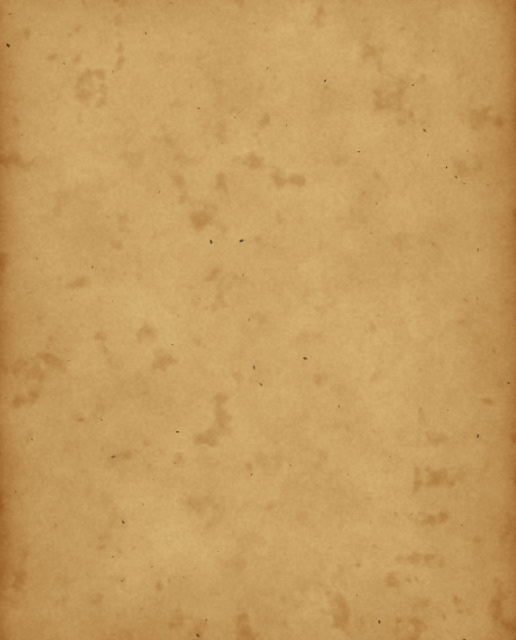
This texture is drawn by a WebGL 2 fragment shader. Its source:

```glsl
#version 300 es
precision highp float;
// Aged parchment: mottled tan paper with worn edges, soft foxing and dark specks.

uniform vec2 u_resolution;
out vec4 fragColor;

const vec3 PALE_PAPER = vec3(0.822, 0.680, 0.442);
const vec3 BROWN_PAPER = vec3(0.652, 0.443, 0.212);
const vec3 SPECK_INK = vec3(0.24, 0.14, 0.06);

vec3 hash3(vec2 cell) {
    vec3 q = fract(cell.xyx * vec3(0.1031, 0.1030, 0.0973));
    q += dot(q, q.yxz + 33.33);
    return fract((q.xxy + q.yzz) * q.zyx);
}

float valueNoise(vec2 p) {
    vec2 cell = floor(p);
    vec2 f = fract(p);
    f = f * f * (3.0 - 2.0 * f);
    float low = mix(hash3(cell).x, hash3(cell + vec2(1, 0)).x, f.x);
    float high = mix(hash3(cell + vec2(0, 1)).x, hash3(cell + vec2(1, 1)).x, f.x);
    return mix(low, high, f.y);
}

// Layered noise, normalised to 0..1; each layer is turned to hide the lattice.
float clouds(vec2 p, int layers, float gain) {
    float sum = 0.0, total = 0.0, weight = 1.0;
    for (int i = 0; i < layers; i++) {
        sum += weight * valueNoise(p);
        total += weight;
        weight *= gain;
        p = mat2(1.6, 1.2, -1.2, 1.6) * p + 17.3;
    }
    return sum / total;
}

// Cellular scatter of slightly oval spots; radius and softness in canvas heights.
float spots(vec2 p, float density, float chance, float radius, float softness) {
    vec2 home = floor(p * density);
    float cover = 0.0;
    for (int y = -1; y <= 1; y++) {
        for (int x = -1; x <= 1; x++) {
            vec2 cell = home + vec2(x, y);
            vec3 place = hash3(cell + density);
            vec3 look = hash3(cell + density + 71.0);
            vec2 offset = p - (cell + place.xy) / density;
            float angle = 6.2832 * look.x;
            vec2 axis = vec2(cos(angle), sin(angle));
            vec2 oval = vec2(dot(offset, axis), dot(offset, vec2(-axis.y, axis.x)));
            float dist = length(oval * vec2(0.75, 1.25));
            float size = radius * mix(0.5, 1.2, look.y);
            float spot = 1.0 - smoothstep(size - softness, size + softness, dist);
            cover = max(cover, spot * step(place.z, chance) * mix(0.35, 1.0, look.z));
        }
    }
    return cover;
}

// Browning that gathers along the borders, strongest at the two sides.
float edgeWear(vec2 uv, float unevenness) {
    vec2 inset = min(uv, 1.0 - uv);
    float sides = 0.52 * exp(-inset.x / 0.028) + 0.16 * exp(-inset.x / 0.10);
    float ends = 0.18 * exp(-inset.y / 0.035);
    return (sides + ends) * mix(0.55, 1.45, unevenness);
}

void main() {
    vec2 uv = gl_FragCoord.xy / u_resolution;
    vec2 p = gl_FragCoord.xy / u_resolution.y;
    float pixel = 1.0 / u_resolution.y;

    // Broad ageing: a pale heart, darker borders
    float reach = length((uv - vec2(0.48, 0.63)) * vec2(1.0, 0.85));
    float age = 0.13 + 0.42 * reach * reach;
    age += edgeWear(uv, clouds(p * 6.0 + 3.0, 3, 0.5));

    // Mottling in the pulp and small brown smudges
    age += 0.62 * (clouds(p * 8.0, 5, 0.72) - 0.5);
    float patches = smoothstep(0.3, 0.75, valueNoise(p * 7.0 + 40.0));
    float smudge = smoothstep(0.58, 0.85, clouds(p * 32.0 + 9.0, 3, 0.5));
    age += 0.38 * smudge * mix(0.35, 1.0, patches);

    // Soft foxing, denser towards the borders
    float foxing = spots(p, 14.0, 0.30, 0.006, 0.006);
    foxing = max(foxing, 0.8 * spots(p + 5.0, 34.0, 0.16, 0.003, 0.003));
    age += 0.42 * foxing * mix(0.45, 1.0, smoothstep(0.1, 0.5, reach));

    // Fine paper grain
    float grain = valueNoise(p * 240.0) + valueNoise(p.yx * 410.0 + 23.0) - 1.0;
    age += 0.13 * grain;

    vec3 color = mix(PALE_PAPER, BROWN_PAPER, age);

    // Sharp dark specks
    float specks = spots(p + 2.0, 15.0, 0.17, 0.0021, pixel);
    specks = max(specks, 0.55 * spots(p + 8.0, 27.0, 0.13, 0.0014, pixel));
    color = mix(color, SPECK_INK, 0.85 * specks);

    fragColor = vec4(clamp(color, 0.0, 1.0), 1.0);
}
```
